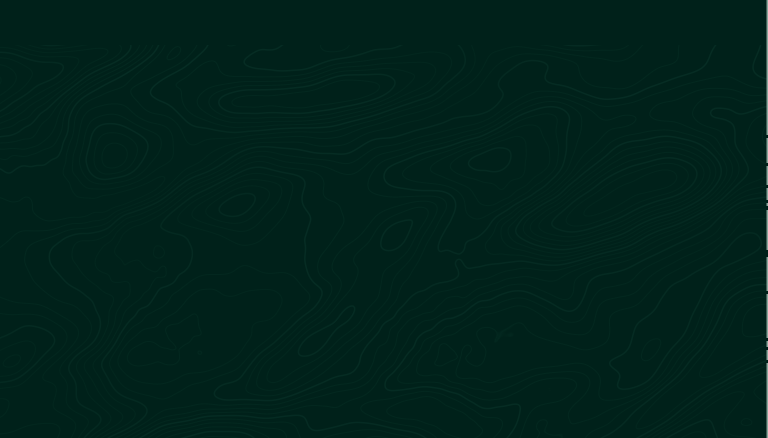
A Shadertoy shader for this pattern:

```glsl
#define GROUND vec3(0.000, 0.130, 0.100)
#define MINOR_INK vec3(0.012, 0.157, 0.124)
#define MAJOR_INK vec3(0.023, 0.174, 0.140)
#define EDGE_INK vec3(0.54, 0.65, 0.61)
#define LEVELS 11.5          // contour steps per unit of height
#define MAJOR_EVERY 4.0      // every n-th contour is heavier
#define MINOR_WIDTH 0.0023
#define MAJOR_WIDTH 0.0034
#define TILT 0.34            // direction of the ridges, radians
#define RIDGE_SIZE vec2(0.56, 0.24)
#define MAP_TOP 0.897        // the ground above stays bare
#define EDGE_WIDTH 0.0034

vec2 hash22(vec2 p) {
    vec3 q = fract(p.xyx * vec3(0.1031, 0.1030, 0.0973));
    q += dot(q, q.yzx + 33.33);
    return fract((q.xx + q.yz) * q.zy);
}

float corner(vec2 cell, vec2 offset) {
    return dot(hash22(cell + 37.0) * 2.0 - 1.0, offset);
}

// Gradient noise, about -0.7 to 0.7
float noise(vec2 p) {
    vec2 i = floor(p), f = p - i;
    vec2 u = f * f * f * (f * (f * 6.0 - 15.0) + 10.0);
    vec2 e = vec2(1.0, 0.0);
    float low = mix(corner(i, f), corner(i + e, f - e), u.x);
    float high = mix(corner(i + e.yx, f - e.yx), corner(i + 1.0, f - 1.0), u.x);
    return 1.4 * mix(low, high, u.y);
}

// Long tilted ridges on a slope, with bends and local roughness
float terrain(vec2 p) {
    float c = cos(TILT), s = sin(TILT);
    vec2 along = vec2(c * p.x + s * p.y, c * p.y - s * p.x);
    vec2 q = along / RIDGE_SIZE;
    q += 0.22 * vec2(noise(p * 4.0 + 5.3), noise(p * 4.0 + 19.7));
    float h = noise(q + 3.4) + 0.36 * noise(q * 1.9 + 11.2);
    float rough = smoothstep(0.05, 0.55, noise(p * 2.2 + 41.0));
    h += 0.06 * noise(p * 12.0 + 7.1) + 0.06 * rough * noise(p * 26.0);
    return LEVELS * (h + 1.2 * along.y);
}

// Antialiased coverage of a stroke at distance d from its centre
float stroke(float d, float width, float pixel) {
    return clamp((0.5 * width - d) / pixel + 0.5, 0.0, 1.0);
}

void mainImage(out vec4 fragColor, in vec2 fragCoord) {
    float pixel = 1.0 / iResolution.y;
    vec2 p = fragCoord * pixel;

    // Distance to the nearest contour from height and slope
    float h = terrain(p);
    vec2 e = vec2(0.001, 0.0);
    vec2 slope = vec2(terrain(p + e) - terrain(p - e),
                      terrain(p + e.yx) - terrain(p - e.yx)) / (2.0 * e.x);
    float level = floor(h + 0.5);
    float d = abs(h - level) / max(length(slope), 4.0);
    bool major = mod(level, MAJOR_EVERY) < 0.5;

    // Contours, varying gently in strength across the map
    float line = stroke(d, major ? MAJOR_WIDTH : MINOR_WIDTH, pixel);
    line *= 0.85 + 0.35 * noise(p * 3.0 + 60.0);
    line *= 1.0 - smoothstep(-0.5, 0.5, (p.y - MAP_TOP) / pixel);
    vec3 color = mix(GROUND, major ? MAJOR_INK : MINOR_INK, line);

    // Pale rim on the right, broken by sparse dark ticks
    float fromRight = iResolution.x * pixel - p.x;
    float rim = clamp((EDGE_WIDTH - fromRight) / pixel + 0.5, 0.0, 1.0);
    float tick = step(0.88, hash22(vec2(floor(p.y * 140.0), 9.0)).x) * step(p.y, 0.75);
    color = mix(color, mix(EDGE_INK, GROUND, tick), rim);

    fragColor = vec4(color, 1.0);
}
```
